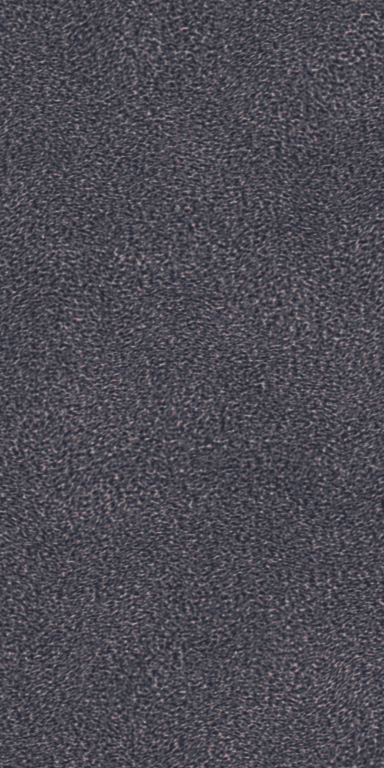
A WebGL 2 fragment shader for this texture:

```glsl
#version 300 es
precision highp float;

uniform vec2 u_resolution;
out vec4 fragColor;

const float TAU = 6.28319;
// Scales gradient noise to roughly unit deviation
const float NOISE_GAIN = 4.6;

float hash(vec2 cell) {
    vec3 q = fract(vec3(cell.xyx) * vec3(0.1031, 0.1030, 0.0973));
    q += dot(q, q.yzx + 33.33);
    return fract((q.x + q.y) * q.z);
}

float cornerSlope(vec2 cell, vec2 offset) {
    float angle = TAU * hash(cell);
    return dot(vec2(cos(angle), sin(angle)), offset);
}

float gradientNoise(vec2 p) {
    vec2 cell = floor(p);
    vec2 f = p - cell;
    vec2 blend = f * f * f * (f * (f * 6.0 - 15.0) + 10.0);
    vec2 e = vec2(1.0, 0.0);
    float low = mix(cornerSlope(cell, f), cornerSlope(cell + e, f - e), blend.x);
    float high = mix(cornerSlope(cell + e.yx, f - e.yx), cornerSlope(cell + 1.0, f - 1.0), blend.x);
    return NOISE_GAIN * mix(low, high, blend.y);
}

vec2 rotate(vec2 p, float angle) {
    float c = cos(angle), s = sin(angle);
    return vec2(c * p.x + s * p.y, c * p.y - s * p.x);
}

// Bends the grain so that its direction drifts across the surface
vec2 bendGrain(vec2 p) {
    float sway = gradientNoise(p * vec2(4.0, 2.5) + 11.0);
    float ripple = gradientNoise(p * vec2(15.0, 9.0) + 47.0);
    return p + vec2(0.0, 0.010 * sway + 0.0013 * ripple);
}

// Short flat pebbles, thin creases and fine grit
float leatherGrain(vec2 p) {
    float pebbles = gradientNoise(rotate(p, 0.08) * vec2(70.0, 124.0) + 200.0);
    float crease = gradientNoise(rotate(p, -0.14) * vec2(50.0, 92.0) + 300.0);
    float ridges = (0.8 - abs(crease)) / 0.6;
    float grit = gradientNoise(rotate(p, 0.45) * vec2(112.0, 145.0) + 400.0);
    return 0.72 * pebbles + 0.34 * ridges + 0.60 * grit;
}

// Large soft changes of shade
float broadShade(vec2 p) {
    return 0.7 * gradientNoise(p * 2.3 + 70.0) + 0.7 * gradientNoise(p * vec2(7.0, 11.0) + 90.0);
}

// Soft, patchy rubbed area
float scuff(vec2 p, vec2 center, vec2 radius) {
    vec2 d = (p - center) / radius;
    float patches = 0.65 + 0.35 * gradientNoise(p * vec2(24.0, 40.0) + 130.0);
    return exp(-dot(d, d)) * max(patches, 0.0);
}

// Sparse round dots, one at most in each cell
float specks(vec2 p, float density, float amount) {
    vec2 cell = floor(p * density);
    vec2 center = 0.25 + 0.5 * vec2(hash(cell + 17.0), hash(cell + 59.0));
    float dist = length(fract(p * density) - center) / density;
    return step(1.0 - amount, hash(cell + 83.0)) * (1.0 - smoothstep(0.001, 0.005, dist));
}

// Tone is in deviations from the middle shade
vec3 leatherColor(float tone) {
    vec3 shades[8] = vec3[8](
        vec3(0.15, 0.155, 0.205), vec3(0.20, 0.20, 0.25),
        vec3(0.25, 0.25, 0.29), vec3(0.29, 0.29, 0.33),
        vec3(0.35, 0.33, 0.36), vec3(0.40, 0.38, 0.41),
        vec3(0.50, 0.47, 0.49), vec3(0.64, 0.60, 0.61));
    float levels[8] = float[8](-2.6, -1.40, -0.55, 0.08, 0.66, 1.23, 1.90, 3.0);
    vec3 color = shades[0];
    for (int i = 1; i < 8; i++) {
        float t = (tone - levels[i - 1]) / (levels[i] - levels[i - 1]);
        color = mix(color, shades[i], clamp(t, 0.0, 1.0));
    }
    return color;
}

void main() {
    vec2 p = gl_FragCoord.xy / u_resolution.x;
    vec2 grainPos = bendGrain(p);

    float tone = 0.98 * leatherGrain(grainPos) + 0.12 * broadShade(p);
    tone += 0.8 * scuff(p, vec2(0.17, 1.35), vec2(0.10, 0.016));
    tone += 0.7 * scuff(p, vec2(0.34, 1.335), vec2(0.045, 0.018));
    tone += 0.3 * scuff(p, vec2(0.92, 1.74), vec2(0.09, 0.05));
    tone += 2.0 * specks(p, 22.0, 0.05);

    vec3 color = leatherColor(tone);

    // Rosy glints on the raised grain, warmer toward the bottom
    float tint = gradientNoise(grainPos * vec2(48.0, 84.0) + 500.0);
    float warmth = 0.25 * (1.0 - p.y);
    float raised = smoothstep(0.2, 1.9, tone);
    color += vec3(0.030, -0.008, -0.010) * (max(tint, -0.6) + warmth) * raised;

    fragColor = vec4(clamp(color, 0.0, 1.0), 1.0);
}
```
